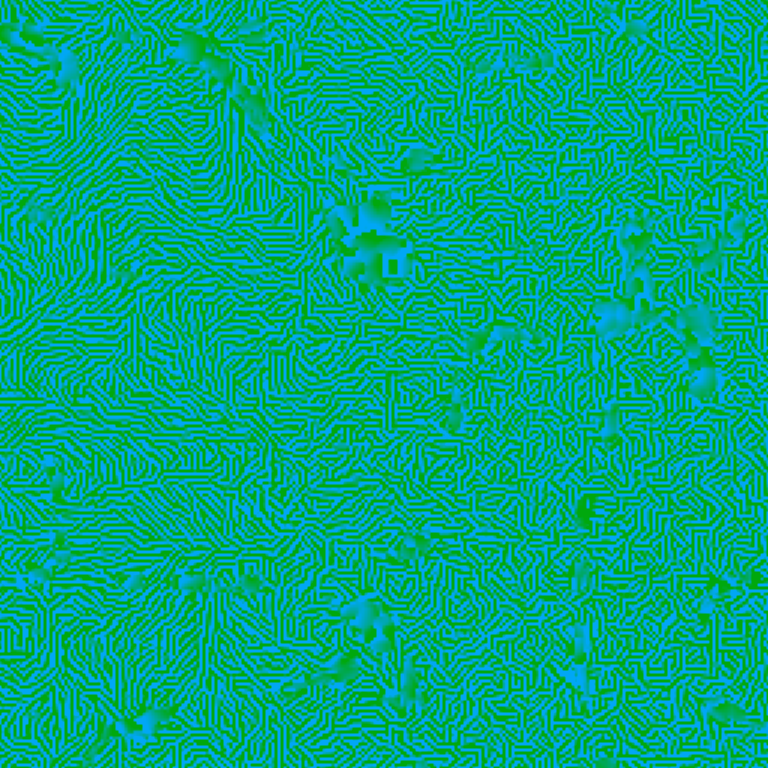
Write a WebGL 1 fragment shader that draws this texture.

```glsl
precision highp float;
// Fine green and blue labyrinth with scattered patches of slow gradient.
// Randomly oriented wave packets are summed into a phase (phasor noise),
// read at the nodes of a fine grid and blended softly between them.

uniform vec2 u_resolution;

#define GRID 256.0        // nodes across the canvas
#define PACKET 4.3        // packet spacing, in nodes
#define FINE_WAVE 2.15    // maze wavelength, in nodes
#define WAVE_SPREAD 0.3   // how much longer single waves may be
#define PATCH_WAVE 11.0   // wavelength inside the patches, in nodes
#define FLOW_SCALE 9.0    // size of areas with a shared direction
#define PATCH_SCALE 6.0   // spacing of the curves that carry patches
#define NODE_CONTRAST 2.2
#define FINAL_CONTRAST 1.4
#define GREEN vec3(0.0, 0.66, 0.05)
#define BLUE vec3(0.0, 0.655, 0.96)

const float PI = 3.14159265;

float hash(vec2 p) {
  return fract(sin(dot(p, vec2(127.1, 311.7))) * 43758.5453);
}

float noise(vec2 p) {
  vec2 i = floor(p);
  vec2 f = fract(p);
  f = f * f * (3.0 - 2.0 * f);
  float low = mix(hash(i), hash(i + vec2(1.0, 0.0)), f.x);
  float high = mix(hash(i + vec2(0.0, 1.0)), hash(i + vec2(1.0, 1.0)), f.x);
  return mix(low, high, f.y);
}

// Short stretches along the level curves of a slow noise.
float patchMask(vec2 uv) {
  float curve = abs(noise(uv * PATCH_SCALE + 31.0) - 0.5);
  float stretch = noise(uv * PATCH_SCALE * 4.0 + 57.0);
  return smoothstep(0.10, 0.04, curve) * smoothstep(0.52, 0.66, stretch);
}

// Wave direction: flowing on the left, more disordered on the right,
// pulled towards multiples of 45 degrees.
float waveAngle(vec2 uv, vec2 id) {
  float disorder = mix(0.3, 0.9, smoothstep(0.1, 0.8, uv.x));
  float angle = 2.0 * PI * noise(uv * FLOW_SCALE + 11.0);
  angle += disorder * PI * (hash(id + 5.3) - 0.5);
  float stepSize = PI / 4.0;
  float snapped = floor(angle / stepSize + 0.5) * stepSize;
  return mix(angle, snapped, 0.5);
}

// Sum of nearby wave packets as a complex number.
vec2 phasor(vec2 node) {
  vec2 p = node / PACKET;
  vec2 base = floor(p);
  vec2 sum = vec2(0.0);
  for (int y = -1; y <= 1; y++) {
    for (int x = -1; x <= 1; x++) {
      vec2 id = base + vec2(float(x), float(y));
      vec2 center = id + vec2(hash(id + 1.7), hash(id + 9.2));
      vec2 uv = center * PACKET / GRID;
      vec2 d = p - center;
      float angle = waveAngle(uv, id);
      float spread = hash(id + 7.7);
      float wave = FINE_WAVE * (1.0 + WAVE_SPREAD * spread * spread);
      float frequency = mix(1.0 / wave, 1.0 / PATCH_WAVE, patchMask(uv));
      float along = dot(d, vec2(cos(angle), sin(angle))) * PACKET;
      float phase = 2.0 * PI * (along * frequency + hash(id + 3.9));
      sum += exp(-4.0 * dot(d, d)) * vec2(cos(phase), sin(phase));
    }
  }
  return sum;
}

// Blue amount at one node: stripes in the maze, sawtooth ramps in patches.
float nodeValue(vec2 node) {
  vec2 wave = phasor(node) + vec2(1e-5, 0.0);
  float stripe = 0.5 + 0.5 * clamp(NODE_CONTRAST * wave.y / length(wave), -1.0, 1.0);
  float ramp = fract(atan(wave.y, wave.x) / (2.0 * PI));
  return mix(stripe, ramp, smoothstep(0.4, 0.9, patchMask(node / GRID)));
}

void main() {
  vec2 p = gl_FragCoord.xy / min(u_resolution.x, u_resolution.y) * GRID;
  vec2 node = floor(p);
  vec2 f = fract(p);
  f = mix(f, f * f * (3.0 - 2.0 * f), 0.8);

  // Soft blend of the four surrounding nodes
  float low = mix(nodeValue(node), nodeValue(node + vec2(1.0, 0.0)), f.x);
  float high = mix(nodeValue(node + vec2(0.0, 1.0)), nodeValue(node + vec2(1.0, 1.0)), f.x);
  float blueness = mix(low, high, f.y);
  blueness = clamp(0.5 + FINAL_CONTRAST * (blueness - 0.5), 0.0, 1.0);

  gl_FragColor = vec4(mix(GREEN, BLUE, blueness), 1.0);
}
```
